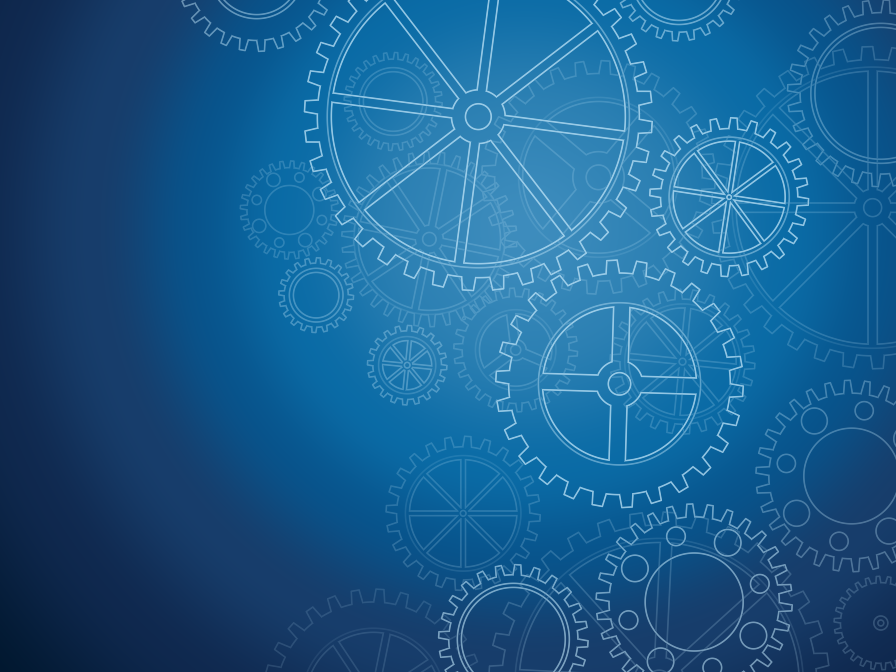
This background is drawn by a WebGL 2 fragment shader. Its source:

```glsl
#version 300 es
precision highp float;

uniform vec2 u_resolution;
out vec4 fragColor;

#define CANVAS_HEIGHT 576.0
#define GLOW_CENTRE vec2(450.0, 195.0)
#define GLOW_RIGHT_STRETCH 0.92
#define LINE_HALF_WIDTH 0.7
#define LINE_COLOUR vec3(0.74, 0.89, 0.97)
#define TOOTH_DEPTH 0.135
#define RIM_GAP 3.5

const float TAU = 6.2831853;
float softness;

// Smooth stroke along the zero level of a distance
float stroke(float d) {
    return 1.0 - smoothstep(LINE_HALF_WIDTH - softness, LINE_HALF_WIDTH + softness, abs(d));
}

float ring(vec2 p, float radius) {
    return stroke(length(p) - radius);
}

// Rotates p into the nearest of count equal sectors, centred on +x
vec2 foldSector(vec2 p, float count, float phase) {
    float sector = TAU / count;
    float a = mod(atan(p.y, p.x) - phase + 0.5 * sector, sector) - 0.5 * sector;
    return length(p) * vec2(cos(a), sin(a));
}

// Toothed outline: a disc joined with one repeated tapered tooth
float teeth(vec2 p, float radius, float count) {
    float depth = clamp(TOOTH_DEPTH * radius, 4.5, 11.0);
    float root = radius - depth;
    vec2 q = foldSector(p, count, 0.06);
    float halfWidth = 0.25 * TAU * root / count - 0.12 * (q.x - root);
    vec2 b = abs(q - vec2(root, 0.0)) - vec2(depth, halfWidth);
    float tooth = length(max(b, 0.0)) + min(max(b.x, b.y), 0.0);
    return stroke(min(length(p) - root, tooth));
}

// Gear with one double rim
float ringGear(vec2 p, float radius, float count, float rim) {
    float ink = max(teeth(p, radius, count), ring(p, rim));
    return max(ink, ring(p, rim - RIM_GAP));
}

// Gear with windows cut between its spokes
float spokeGear(vec2 p, float radius, float count, float rim, float hub,
                float spokes, float halfSpoke, float phase) {
    float r = length(p);
    vec2 q = foldSector(p, spokes, phase);
    float window = max(max(r - rim, hub - r), halfSpoke - abs(q.y));
    float ink = max(teeth(p, radius, count), stroke(window));
    ink = max(ink, ring(p, hub * 0.48));
    return max(ink, 0.6 * ring(p, rim + RIM_GAP));
}

// Gear with eight holes of alternating size
float holeGear(vec2 p, float radius, float count, float phase) {
    float ink = max(teeth(p, radius, count), ring(p, radius * 0.5));
    vec2 orbit = vec2(radius * 0.695, 0.0);
    vec2 small = foldSector(p, 4.0, phase) - orbit;
    vec2 large = foldSector(p, 4.0, phase + TAU / 8.0) - orbit;
    return max(ink, max(ring(small, radius * 0.095), ring(large, radius * 0.135)));
}

// Radial glow from light blue to deep navy
vec3 background(vec2 p) {
    vec2 d = p - GLOW_CENTRE;
    d.x *= d.x > 0.0 ? GLOW_RIGHT_STRETCH : 1.0;
    float r = length(d);
    vec3 c = mix(vec3(0.24, 0.55, 0.74), vec3(0.17, 0.50, 0.70), smoothstep(0.0, 130.0, r));
    c = mix(c, vec3(0.04, 0.42, 0.65), smoothstep(100.0, 215.0, r));
    c = mix(c, vec3(0.03, 0.33, 0.55), smoothstep(205.0, 290.0, r));
    c = mix(c, vec3(0.09, 0.24, 0.42), smoothstep(275.0, 370.0, r));
    c = mix(c, vec3(0.06, 0.16, 0.31), smoothstep(370.0, 475.0, r));
    return mix(c, vec3(0.00, 0.09, 0.18), smoothstep(460.0, 610.0, r));
}

void main() {
    float unit = CANVAS_HEIGHT / u_resolution.y;
    softness = 0.6 * unit;
    vec2 p = gl_FragCoord.xy * unit;
    p.y = CANVAS_HEIGHT - p.y;

    // Faint gears at the back
    float faint = spokeGear(p - vec2(748, 178), 138.0, 34.0, 117.0, 16.0, 8.0, 4.0, 0.0);
    faint = max(faint, spokeGear(p - vec2(565, 585), 146.0, 32.0, 120.0, 22.0, 8.0, 5.0, 0.05));
    faint = max(faint, spokeGear(p - vec2(513, 152), 100.0, 28.0, 65.0, 22.0, 4.0, 8.0, 0.7));
    faint = max(faint, spokeGear(p - vec2(368, 205), 75.0, 34.0, 61.0, 12.0, 8.0, 3.0, 0.2));
    faint = max(faint, spokeGear(p - vec2(397, 440), 66.0, 24.0, 46.0, 5.0, 8.0, 2.0, 0.0));
    faint = max(faint, spokeGear(p - vec2(585, 310), 62.0, 26.0, 46.0, 6.0, 8.0, 2.5, 0.1));
    faint = max(faint, spokeGear(p - vec2(442, 300), 53.0, 26.0, 31.0, 9.0, 3.0, 4.0, 0.4));
    faint = max(faint, 0.7 * spokeGear(p - vec2(320, 600), 95.0, 28.0, 58.0, 12.0, 8.0, 3.0, 0.2));
    faint = max(faint, ringGear(p - vec2(337, 87), 42.0, 28.0, 29.0));
    faint = max(faint, holeGear(p - vec2(248, 180), 42.0, 28.0, 0.3));
    faint = max(faint, ringGear(p - vec2(755, 534), 40.0, 26.0, 6.0));

    // Half-bright gears
    float middle = holeGear(p - vec2(730, 408), 82.0, 30.0, 0.19);
    middle = max(middle, ringGear(p - vec2(755, 80), 80.0, 28.0, 60.0));
    middle = max(middle, spokeGear(p - vec2(349, 313), 34.0, 20.0, 21.0, 5.0, 8.0, 1.5, 0.1));
    middle = max(middle, ringGear(p - vec2(271, 253), 32.0, 20.0, 23.0));

    // Bright gears in front
    float bright = spokeGear(p - vec2(410, 100), 149.0, 36.0, 126.0, 23.0, 8.0, 4.0, 0.13);
    bright = max(bright, spokeGear(p - vec2(531, 329), 106.0, 26.0, 66.0, 20.0, 4.0, 7.0, 0.03));
    bright = max(bright, spokeGear(p - vec2(625, 169), 68.0, 24.0, 48.0, 4.0, 8.0, 1.8, 0.15));
    bright = max(bright, 0.75 * holeGear(p - vec2(595, 516), 84.0, 30.0, -0.27));
    bright = max(bright, 0.8 * ringGear(p - vec2(440, 548), 64.0, 24.0, 48.0));
    bright = max(bright, 0.65 * ringGear(p - vec2(220, -25), 69.0, 26.0, 41.0));
    bright = max(bright, 0.7 * ringGear(p - vec2(582, -20), 55.0, 24.0, 41.0));

    float ink = max(max(0.2 * faint, 0.33 * middle), 0.75 * bright);
    fragColor = vec4(mix(background(p), LINE_COLOUR, ink), 1.0);
}
```
